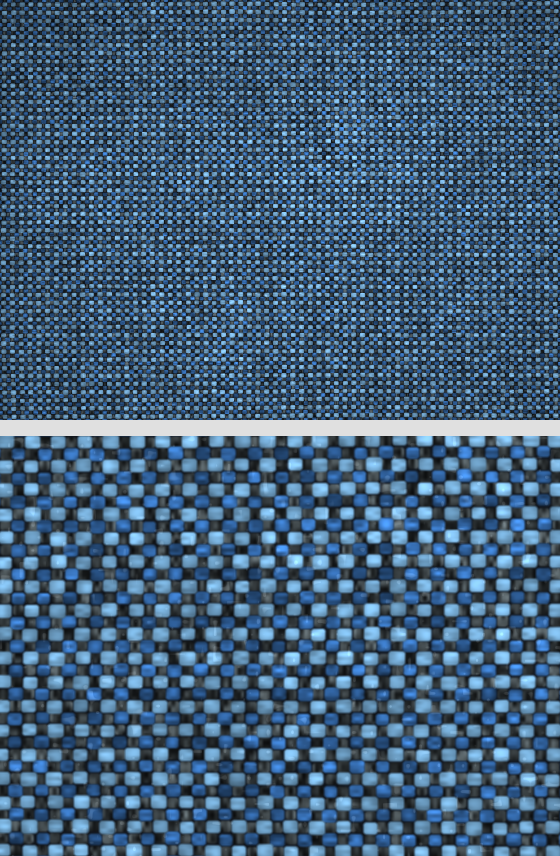
Top, the full canvas; bottom, a detail of the centre.
This texture is drawn by a WebGL 2 fragment shader. Its source:

```glsl
#version 300 es
precision highp float;

uniform vec2 u_resolution;
out vec4 fragColor;

const vec2 REPEATS = vec2(64.0, 52.0);
const vec3 GAP = vec3(0.065, 0.085, 0.115);
const vec3 CHARCOAL = vec3(0.215, 0.24, 0.25);
const vec3 SKY = vec3(0.43, 0.625, 0.775);
const vec3 COBALT = vec3(0.175, 0.355, 0.575);

float hash(vec2 p) {
    vec3 q = fract(vec3(p.xyx) * 0.1031);
    q += dot(q, q.yzx + 33.33);
    return fract((q.x + q.y) * q.z);
}

float noise(vec2 p) {
    vec2 i = floor(p), f = fract(p);
    f = f * f * (3.0 - 2.0 * f);
    float low = mix(hash(i), hash(i + vec2(1.0, 0.0)), f.x);
    float high = mix(hash(i + vec2(0.0, 1.0)), hash(i + 1.0), f.x);
    return mix(low, high, f.y);
}

float roundedBox(vec2 p, vec2 halfSize, float radius) {
    vec2 d = abs(p) - halfSize + radius;
    return length(max(d, 0.0)) + min(max(d.x, d.y), 0.0) - radius;
}

// Lay one repeating thread crossing over the colour beneath it
vec3 layThread(vec3 under, vec2 weave, vec2 offset, vec2 halfSize,
               vec3 tint, float variation, float seed, float edge) {
    vec2 p = weave - offset;
    vec2 id = floor(p);
    vec2 jitter = vec2(hash(id + seed), hash(id + seed + 17.0)) - 0.5;
    vec2 local = fract(p) - 0.5 - 0.08 * jitter;
    float size = 0.91 + 0.18 * hash(id + seed + 31.0);
    float d = roundedBox(local, halfSize * size, 0.13);
    float cover = 1.0 - smoothstep(-edge, edge, d);

    // Rounded yarn profile with its own brightness
    vec2 across = local / halfSize;
    float dome = 1.06 - 0.16 * dot(across, across) + 0.06 * across.y;
    float tone = 1.0 + variation * (hash(id + seed + 53.0) - 0.5);
    return mix(under, tint * dome * tone, cover);
}

void main() {
    vec2 uv = gl_FragCoord.xy / u_resolution;

    // Very slight drift of the rows and columns
    vec2 drift = vec2(noise(uv * vec2(3.0, 5.0)), noise(uv * vec2(5.0, 3.0) + 40.0)) - 0.5;
    vec2 weave = uv * REPEATS + 0.2 * drift;
    vec2 pixel = REPEATS / u_resolution;
    float edge = max(0.07, 0.55 * max(pixel.x, pixel.y));

    // Fine fibres, stretched along each yarn direction
    float fibreX = noise(weave * vec2(3.0, 6.0));
    float fibreY = noise(weave * vec2(6.0, 3.0) + 90.0);

    // Dark crossings occupy the alternate squares
    vec3 color = GAP * (0.75 + 0.5 * fibreX);
    vec3 darkYarn = CHARCOAL * (0.25 + 1.2 * fibreY);
    for (int i = 0; i < 2; i++) {
        vec2 offset = 0.5 * vec2(float(i), float(1 - i));
        color = layThread(color, weave, offset, vec2(0.22, 0.23),
                          darkYarn, 0.6, 7.0 + 60.0 * float(i), edge);
    }

    // Cobalt and sky crossings sit in staggered rows
    vec3 cobaltYarn = COBALT * (0.70 + 0.6 * fibreX);
    color = layThread(color, weave, vec2(0.5), vec2(0.265, 0.25),
                      cobaltYarn, 0.5, 140.0, edge);
    vec3 skyYarn = SKY * (0.84 + 0.28 * fibreX);
    color = layThread(color, weave, vec2(0.0), vec2(0.295, 0.275),
                      skyYarn, 0.26, 210.0, edge);

    // Uneven yarns, stray pale fibres and cloudy wear
    float rows = noise(vec2(3.0, weave.y * 1.1));
    float columns = noise(vec2(weave.x * 0.8, 8.0));
    float clouds = noise(uv * vec2(7.0, 5.0) + 12.0);
    color *= 0.87 + 0.10 * rows + 0.10 * columns + 0.10 * clouds;
    float stray = smoothstep(0.80, 0.96, noise(weave * vec2(4.3, 3.7) + 300.0));
    color += 0.11 * stray * vec3(0.85, 0.87, 0.88);

    // Soft light falling off towards the corners
    vec2 fromCentre = (uv - vec2(0.53, 0.46)) * vec2(1.0, 0.85);
    color *= 1.07 - 0.66 * dot(fromCentre, fromCentre);
    fragColor = vec4(clamp(color, 0.0, 1.0), 1.0);
}
```
